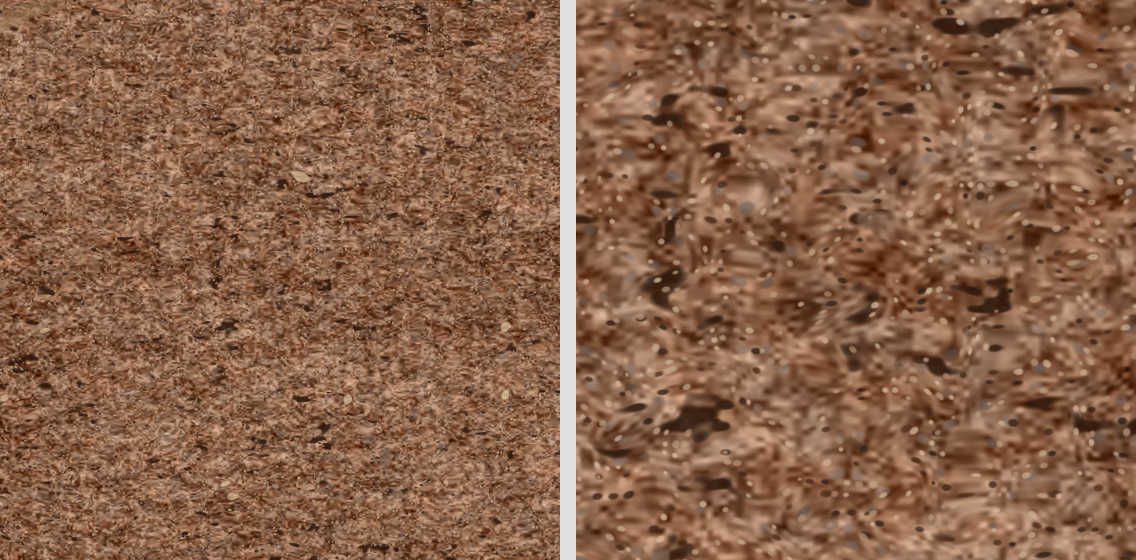
Left: the whole. Right: its middle third, enlarged.
A Shadertoy shader for this texture:

```glsl
// Coarse reddish-brown soil with flattened dark pits, pale grit and small pebbles.

float hash(vec2 p) {
    return fract(sin(dot(p, vec2(127.1, 311.7))) * 43758.5453);
}

float noise(vec2 p) {
    vec2 i = floor(p), f = fract(p);
    f = f * f * (3.0 - 2.0 * f);
    return mix(mix(hash(i), hash(i + vec2(1, 0)), f.x),
               mix(hash(i + vec2(0, 1)), hash(i + 1.0), f.x), f.y);
}

// One jittered oval per cell: x is coverage, y is a random tone
vec2 scatter(vec2 uv, vec2 cells, float density, float seed) {
    vec2 p = uv * cells;
    vec2 id = floor(p) + seed;
    vec2 center = 0.35 + 0.3 * vec2(hash(id + 3.1), hash(id + 7.7));
    float radius = mix(0.18, 0.34, hash(id + 11.3));
    float soft = 0.6 * cells.y / iResolution.y + 0.06;
    float d = length(fract(p) - center) - radius;
    float present = step(hash(id + 17.9), density);
    return vec2(present * (1.0 - smoothstep(-soft, soft, d)), hash(id + 23.5));
}

// Uneven ellipse with a soft rim
float pebble(vec2 p, vec2 size, float angle) {
    float c = cos(angle), s = sin(angle);
    vec2 q = mat2(c, -s, s, c) * p / size;
    float rim = length(q) + 0.5 * (noise(p * 110.0 + size * 900.0) - 0.5);
    return 1.0 - smoothstep(0.75, 1.1, rim);
}

void mainImage(out vec4 fragColor, in vec2 fragCoord) {
    vec2 uv = fragCoord / iResolution.xy;
    vec2 warp = vec2(noise(uv * 45.0), noise(uv * 45.0 + 31.0)) - 0.5;
    vec2 p = uv + warp * vec2(0.012, 0.007);

    // Layered crumbs, wider than tall
    float patches = noise(p * vec2(5.0, 9.0) + 4.0);
    float tone = 0.34 * (noise(p * vec2(215.0, 290.0)) - 0.5)
               + 0.25 * (noise(p * vec2(85.0, 150.0) + 19.0) - 0.5)
               + 0.16 * (noise(p * vec2(26.0, 60.0) + 53.0) - 0.5)
               + 0.07 * (patches - 0.5);
    vec3 color = vec3(0.545, 0.382, 0.282) + tone * vec3(1.0, 1.0, 0.96);

    // Drift between rusty and greyish earth
    float hue = noise(p * vec2(38.0, 60.0) + 71.0) - 0.5;
    color += hue * vec3(0.03, -0.015, -0.045);

    // Grey mineral grains
    vec2 grey = scatter(p, vec2(75.0, 95.0), 0.16, 5.0);
    vec3 mineral = mix(vec3(0.33, 0.29, 0.28), vec3(0.62, 0.53, 0.47), grey.y);
    color = mix(color, mineral, 0.55 * grey.x);

    // Shadowed pits, gathered in patches and drawn out sideways
    float hollow = noise(p * vec2(36.0, 80.0) + 97.0) * 0.65
                 + noise(p * vec2(95.0, 170.0) + 13.0) * 0.35;
    float gather = noise(uv * vec2(5.0, 11.0) + 41.0);
    float pit = smoothstep(0.72, 0.87, hollow + 0.16 * (gather - 0.5));
    color = mix(color, vec3(0.17, 0.085, 0.04), 0.85 * pit);

    // Small dark gaps between crumbs
    vec2 gap = scatter(p, vec2(105.0, 165.0), 0.11, 37.0);
    color = mix(color, mix(vec3(0.10, 0.06, 0.04), vec3(0.32, 0.18, 0.10), gap.y), 0.75 * gap.x);

    // Bright sandy specks
    vec2 speck = scatter(p, vec2(145.0, 165.0), 0.17, 61.0);
    color = mix(color, mix(vec3(0.66, 0.52, 0.41), vec3(0.87, 0.76, 0.64), speck.y), 0.75 * speck.x);

    // Scattered pebbles: mostly dull, a few cream
    for (int k = 0; k < 26; k++) {
        vec2 id = vec2(float(k), 8.0);
        vec2 center = vec2(hash(id), hash(id + 2.3));
        float width = mix(0.008, 0.021, hash(id + 4.9));
        vec2 size = width * vec2(1.0, mix(0.45, 0.85, hash(id + 6.1)));
        float shape = pebble(uv - center, size, 2.0 * hash(id + 9.4) - 0.6);
        float pale = step(0.74, hash(id + 12.7));
        vec3 dull = mix(vec3(0.50, 0.41, 0.36), vec3(0.68, 0.49, 0.36), hash(id + 15.2));
        vec3 stone = mix(dull, vec3(0.83, 0.71, 0.57), pale) + 0.35 * tone;
        color = mix(color, stone, shape * mix(0.6, 0.85, pale));
    }

    // Pale buried twig across the upper left corner
    float twig = abs(dot(uv - vec2(0.05, 0.98), normalize(vec2(-0.5, 1.0))));
    float twigMask = (1.0 - smoothstep(0.008, 0.017, twig + 0.3 * warp.y * 0.03))
                   * (1.0 - smoothstep(0.08, 0.13, uv.x));
    color = mix(color, vec3(0.60, 0.46, 0.33) + 0.4 * tone, 0.75 * twigMask);

    fragColor = vec4(clamp(color, 0.0, 1.0), 1.0);
}
```
